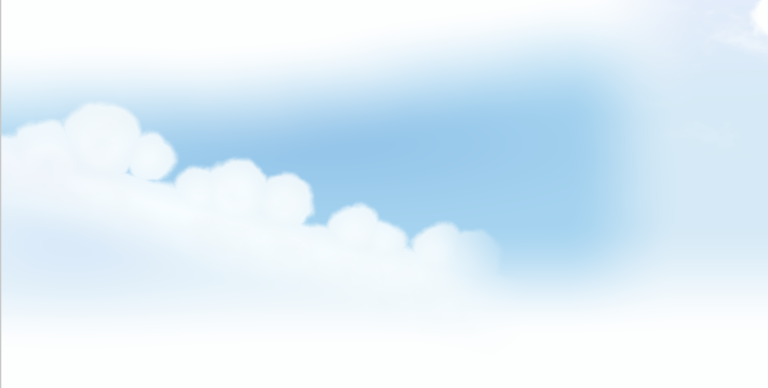
Write a WebGL 1 fragment shader that draws this texture.

```glsl
precision highp float;
// Soft blue sky with a descending ridge of cumulus clouds, fading into white haze.

#define ASPECT 1.984
#define SKY_DEEP vec3(0.585, 0.775, 0.915)
#define SKY_LIGHT vec3(0.65, 0.83, 0.94)
#define SKY_PALE vec3(0.835, 0.915, 0.965)
#define LAVENDER vec3(0.885, 0.925, 0.98)
#define SHADE vec3(0.85, 0.915, 0.975)
#define CLOUD_LIT vec3(0.955, 0.98, 0.99)
#define WHITE vec3(0.992, 0.996, 0.998)
#define EDGE_SOFT 0.011
#define BILLOW 0.022

uniform vec2 u_resolution;

float hash(vec2 p) {
  vec3 q = fract(vec3(p.xyx) * 0.1031);
  q += dot(q, q.yzx + 33.33);
  return fract((q.x + q.y) * q.z);
}

float noise(vec2 p) {
  vec2 i = floor(p), f = fract(p);
  f = f * f * (3.0 - 2.0 * f);
  return mix(mix(hash(i), hash(i + vec2(1.0, 0.0)), f.x),
             mix(hash(i + vec2(0.0, 1.0)), hash(i + vec2(1.0, 1.0)), f.x), f.y);
}

float fbm(vec2 p) {
  float sum = 0.0, amp = 0.5;
  for (int i = 0; i < 5; i++) {
    sum += amp * noise(p);
    p = mat2(1.6, 1.2, -1.2, 1.6) * p + 7.3;
    amp *= 0.5;
  }
  return sum;
}

float puff(vec2 p, float x, float y, float r) {
  return length(p - vec2(x, y)) - r;
}

// Soft elliptical glow, 1 at its centre.
float glow(vec2 p, vec2 center, vec2 size) {
  vec2 d = (p - center) / size;
  return exp(-dot(d, d));
}

// Signed distance to the cloud bank: sloping body plus large domes.
float cloudBank(vec2 p) {
  float d = 0.96 * (p.y - 0.65 + 0.278 * p.x);
  d = min(d, puff(p, 0.00, 0.523, 0.134));
  d = min(d, puff(p, 0.12, 0.575, 0.108));
  d = min(d, puff(p, 0.263, 0.634, 0.106));
  d = min(d, puff(p, 0.384, 0.593, 0.066));
  d = min(d, puff(p, 0.515, 0.497, 0.070));
  d = min(d, puff(p, 0.606, 0.495, 0.092));
  d = min(d, puff(p, 0.735, 0.472, 0.076));
  d = min(d, puff(p, 0.915, 0.399, 0.072));
  d = min(d, puff(p, 0.987, 0.376, 0.057));
  d = min(d, puff(p, 1.139, 0.350, 0.070));
  return min(d, puff(p, 1.224, 0.335, 0.072));
}

vec3 skyColor(vec2 p, float n) {
  vec3 col = mix(SKY_LIGHT, SKY_DEEP, glow(p, vec2(0.85, 0.63), vec2(0.6, 0.15)));
  col = mix(col, SKY_PALE, smoothstep(1.46, 1.75, p.x + 0.05 * (n - 0.5)));
  // Upper veil, its lower edge rising to the right
  float veilEdge = 0.73 + 0.12 * smoothstep(0.5, 1.5, p.x);
  float veil = smoothstep(veilEdge - 0.16, veilEdge + 0.16, p.y + 0.03 * (n - 0.5));
  vec3 veilColor = mix(WHITE, LAVENDER, smoothstep(1.5, 1.85, p.x));
  col = mix(col, veilColor, veil);
  // Lower haze
  return mix(WHITE, col, smoothstep(0.13, 0.43, p.y));
}

vec3 cloudColor(vec2 p, float depth, float n) {
  vec3 haze = mix(WHITE, vec3(0.91, 0.955, 0.98), smoothstep(0.1, 0.29, p.y));
  haze = mix(haze, SHADE, 0.95 * glow(p, vec2(0.19, 0.37), vec2(0.30, 0.13)));
  vec3 lit = CLOUD_LIT + 0.05 * (n - 0.5);
  lit = mix(lit, vec3(0.93, 0.95, 0.98), 0.6 * glow(p, vec2(0.08, 0.55), vec2(0.2, 0.09)));
  return mix(lit, haze, smoothstep(0.06, 0.23, depth + 0.07 * (n - 0.5)));
}

void main() {
  vec2 uv = gl_FragCoord.xy / u_resolution;
  vec2 p = uv * vec2(ASPECT, 1.0);
  float broad = fbm(p * 4.0);
  float fine = fbm(p * 19.0 + 3.0);
  vec3 col = skyColor(p, broad);

  // Faint wisps on the right
  float wisp = smoothstep(0.5, 0.72, fbm(p * vec2(6.0, 12.0) + 11.0));
  col = mix(col, WHITE, 0.5 * wisp * smoothstep(1.6, 1.9, p.x) * smoothstep(0.55, 0.8, p.y));

  // Small bright cloud in the upper right corner
  float corner = puff(p, 1.99, 0.965, 0.05) + 0.06 * (fine - 0.5);
  col = mix(col, WHITE, 1.0 - smoothstep(-0.012, 0.015, corner));

  // Main cloud bank, dissolving to the right
  float d = cloudBank(p) + BILLOW * (fine - 0.5) * 1.6;
  float cover = 1.0 - smoothstep(-EDGE_SOFT, EDGE_SOFT, d);
  cover *= 1.0 - smoothstep(1.08, 1.38, p.x);
  cover *= 0.9 + 0.1 * smoothstep(0.0, 0.06, -d);
  col = mix(col, cloudColor(p, -d, mix(broad, fine, 0.5)), cover);

  // Thin grey rule along the left edge
  col = mix(col, vec3(0.78), 1.0 - smoothstep(0.001, 0.0025, uv.x));
  gl_FragColor = vec4(col, 1.0);
}
```
